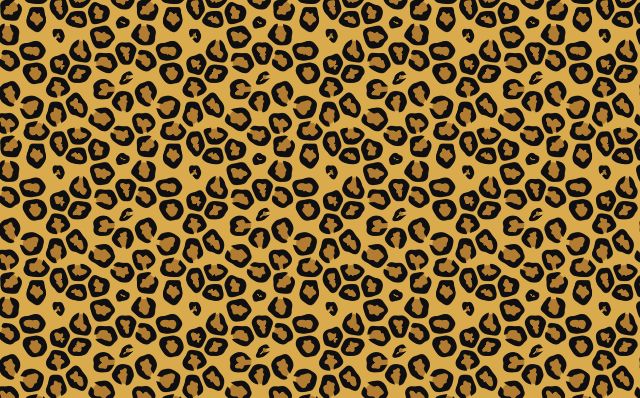
A WebGL 1 fragment shader for this pattern:

```glsl
precision highp float;
uniform vec2 u_resolution;

const vec3 TAN = vec3(0.85, 0.67, 0.30);
const vec3 BROWN = vec3(0.70, 0.49, 0.19);
const vec3 BLACK = vec3(0.06, 0.06, 0.07);

const float TILES = 2.915;              // repeats per canvas height
const vec2 GRID = vec2(6.0, 5.0);       // spots per repeat, columns by rows
const vec2 CELL = vec2(5.0 / 6.0, 1.0); // cell size, one unit per row
const float JITTER = 0.42;
const float SMALL_SHARE = 0.17;
const float SMALL_RADIUS = 0.23;
const vec2 RADIUS = vec2(0.41, 0.48);   // range for full rosettes
const float MAX_STRETCH = 1.28;
const float RING = 0.195;               // thickness of the black ring
const float RING_WOBBLE = 0.04;
const float MARGIN = 0.045;             // half the least gap between spots
const float ROUNDING = 0.12;
const float OPEN_SHARE = 0.62;          // rosettes with a broken ring
const float SOFTNESS = 0.65;            // edge half width in pixels
const float TAU = 6.2831853;

vec2 hash2(vec2 p) {
  vec2 s = vec2(dot(p, vec2(127.1, 311.7)), dot(p, vec2(269.5, 183.3)));
  return fract(sin(s) * 43758.55);
}

float smoothMax(float a, float b, float k) {
  float h = max(k - abs(a - b), 0.0) / k;
  return max(a, b) + h * h * k * 0.25;
}

vec2 rotate(vec2 p, float angle) {
  float c = cos(angle), s = sin(angle);
  return vec2(c * p.x - s * p.y, s * p.x + c * p.y);
}

// Staggered, jittered spot centre; the hash wraps so the pattern repeats
vec2 spotCentre(vec2 cell) {
  vec2 jitter = (hash2(mod(cell, GRID)) - 0.5) * JITTER;
  float stagger = 0.5 * mod(cell.x, 2.0) - 0.25;
  return (cell + 0.5 + vec2(0.0, stagger) + jitter) * CELL;
}

// Ellipse with an outline of layered sines
float blob(vec2 p, float radius, float stretch, vec2 phase) {
  p *= vec2(1.0 / stretch, stretch);
  float a = atan(p.y, p.x);
  float wave = 0.07 * sin(2.0 * a + phase.x) + 0.08 * sin(3.0 * a + phase.y)
             + 0.04 * sin(5.0 * a + phase.x + phase.y);
  return length(p) - radius * (1.0 + wave);
}

float segment(vec2 p, vec2 a, vec2 b) {
  vec2 d = b - a;
  return length(p - a - d * clamp(dot(p - a, d) / dot(d, d), 0.0, 1.0));
}

float cover(float d, float edge) {
  return 1.0 - smoothstep(-edge, edge, d);
}

void main() {
  float scale = TILES * GRID.y / u_resolution.y;
  vec2 p = gl_FragCoord.xy * scale;
  float edge = SOFTNESS * scale;
  vec2 base = floor(p / CELL);

  // Nearest spot
  vec2 nearest = base;
  vec2 toNearest = vec2(9.0);
  for (int j = -2; j <= 2; j++) {
    for (int i = -2; i <= 2; i++) {
      vec2 cell = base + vec2(float(i), float(j));
      vec2 d = spotCentre(cell) - p;
      if (dot(d, d) < dot(toNearest, toNearest)) {
        toNearest = d;
        nearest = cell;
      }
    }
  }

  // Random traits of this spot
  vec2 id = mod(nearest, GRID);
  vec2 size = hash2(id + 17.0);
  vec2 pose = hash2(id + 31.0);
  vec2 phase = hash2(id + 47.0) * TAU;
  vec2 opening = hash2(id + 59.0);
  float radius = size.x < SMALL_SHARE ? SMALL_RADIUS : mix(RADIUS.x, RADIUS.y, size.y);
  vec2 q = rotate(-toNearest, pose.x * TAU);

  // Body, kept clear of its neighbours by the cell borders
  float body = blob(q, radius, mix(1.0, MAX_STRETCH, pose.y), phase);
  for (int j = -2; j <= 2; j++) {
    for (int i = -2; i <= 2; i++) {
      vec2 d = spotCentre(base + vec2(float(i), float(j))) - p;
      vec2 across = d - toNearest;
      if (dot(across, across) > 0.0001) {
        float border = dot(0.5 * (d + toNearest), normalize(across));
        body = smoothMax(body, MARGIN - border, ROUNDING);
      }
    }
  }

  // Core follows the body; a channel may break the ring on one side
  float angle = atan(q.y, q.x);
  float ring = RING + RING_WOBBLE * (sin(2.0 * angle + phase.y) + 0.6 * sin(5.0 * angle + phase.x));
  float core = body + ring;
  if (opening.x < OPEN_SHARE) {
    vec2 way = rotate(vec2(1.0, 0.0), opening.y * TAU);
    float width = radius * mix(0.12, 0.28, pose.y);
    float channel = segment(q, way * radius * 0.3, way * 0.9) - width;
    core = -smoothMax(-core, -channel, ROUNDING);
  }
  float inset = mix(0.02, 0.12, size.y);

  vec3 color = mix(TAN, BLACK, cover(body, edge));
  vec3 filling = mix(TAN, BROWN, cover(body + inset, edge));
  color = mix(color, filling, cover(core, edge));
  gl_FragColor = vec4(color, 1.0);
}
```
